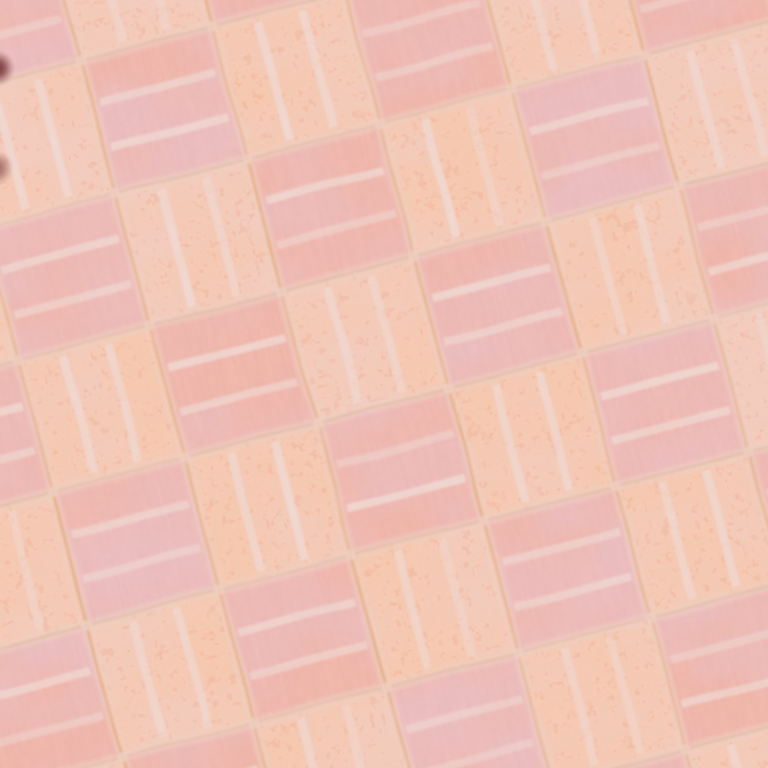
Reproduce this pattern procedurally as a three.js fragment shader.

```glsl
// A tilted basket-weave of square tiles: peach tiles with two upright pale
// stripes alternate with pink tiles with two level ones. The canvas is rotated
// into tile units; hashes and value noise vary planks, stripes, seams and wear.
varying vec2 vUv;

const float TILE = 0.178;                  // tile side, in canvas widths
const float ANGLE = 0.2574;                // tilt of the grid, in radians
const vec2 ANCHOR = vec2(0.4128, 0.4492);  // lower left corner of tile (0, 0)
const float SOFT = 0.018;                  // edge blur, in tile sides
const float STRIPE_HALF = 0.030;
const float STRIPE_REACH = 0.445;          // half length of a stripe
const float SEAM_HALF = 0.011;
const float WOBBLE = 0.022;

const vec3 PEACH_PALE = vec3(0.952, 0.800, 0.745);
const vec3 PEACH_WARM = vec3(0.962, 0.785, 0.690);
const vec3 PINK_COOL = vec3(0.922, 0.740, 0.745);
const vec3 PINK_WARM = vec3(0.938, 0.715, 0.670);
const vec3 STRIPE = vec3(0.940, 0.850, 0.825);
const vec3 FRINGE = vec3(0.935, 0.815, 0.765);
const vec3 SEAM_UPRIGHT = vec3(0.905, 0.690, 0.530);
const vec3 SEAM_LEVEL = vec3(0.890, 0.750, 0.670);
const vec3 STAIN = vec3(0.480, 0.230, 0.240);

float hash(vec2 p) {
  vec3 q = fract(p.xyx * 0.1031);
  q += dot(q, q.yzx + 33.33);
  return fract((q.x + q.y) * q.z);
}

float noise(vec2 p) {
  vec2 i = floor(p);
  vec2 f = fract(p);
  f = f * f * (3.0 - 2.0 * f);
  vec2 e = vec2(1.0, 0.0);
  return mix(mix(hash(i), hash(i + e.xy), f.x),
             mix(hash(i + e.yx), hash(i + e.xx), f.x), f.y);
}

// Coverage of a soft-edged band of the given half width.
float band(float d, float halfWidth) {
  return 1.0 - smoothstep(halfWidth - SOFT, halfWidth + SOFT, abs(d));
}

vec2 toTiles(vec2 uv) {
  float c = cos(ANGLE);
  float s = sin(ANGLE);
  vec2 d = (uv - ANCHOR) / TILE;
  return vec2(c * d.x + s * d.y, c * d.y - s * d.x);
}

vec3 tileColor(vec2 p) {
  vec2 cell = floor(p);
  vec2 f = p - cell;
  float pink = mod(cell.x + cell.y, 2.0);
  vec2 q = pink > 0.5 ? f.yx : f;          // x across the planks, y along

  // Three planks, each with its own tone, and a pale stripe on each joint
  float tone = hash(cell + 17.0);
  float stripes = 0.0;
  for (int i = 1; i <= 2; i++) {
    float k = float(i);
    float h = hash(cell * 3.0 + vec2(k * 7.0, 41.0));
    float d = q.x - k / 3.0;
    tone = mix(tone, h, 0.65 * smoothstep(-SOFT, SOFT, d));
    float fade = mix(0.60, 1.0, hash(cell + k * 23.0));
    fade *= 0.80 + 0.20 * noise(p * 5.0 + k * 9.0);
    stripes += fade * band(d, STRIPE_HALF) * band(q.y - 0.5, STRIPE_REACH);
  }

  // Soft clouds on every tile; specks on peach, faint ribs on pink
  float cloud = noise(p * vec2(2.5, 4.5) + 30.0) - 0.5;
  float blend = clamp(tone + 0.8 * cloud, 0.0, 1.0);
  float grain = noise(p * 24.0) * 0.6 + noise(p * 47.0) * 0.4;
  vec3 peach = mix(PEACH_PALE, PEACH_WARM, blend);
  peach -= vec3(0.015, 0.050, 0.060) * smoothstep(0.55, 0.90, grain);
  vec3 rose = mix(PINK_COOL, PINK_WARM, blend);
  rose += 0.012 * (noise(p * vec2(45.0, 3.0)) - 0.5);
  vec3 color = mix(peach, rose, pink) + 0.012 * (grain - 0.5);
  return mix(color, STRIPE, stripes * 0.92);
}

vec3 addSeams(vec3 color, vec2 p) {
  vec2 line = floor(p + 0.5);
  vec2 d = abs(p - line);
  vec2 cell = floor(p);
  float upright = mix(0.55, 1.0, hash(vec2(line.x, cell.y) + 61.0));
  float level = mix(0.60, 0.95, hash(vec2(cell.x, line.y) + 83.0));
  float wear = 0.75 + 0.25 * noise(p * 9.0);

  float fringe = 1.0 - smoothstep(0.015, 0.065, min(d.x, d.y));
  color = mix(color, FRINGE, 0.55 * fringe);
  color = mix(color, SEAM_LEVEL, level * wear * band(d.y, SEAM_HALF));
  color = mix(color, SEAM_UPRIGHT, upright * wear * band(d.x, SEAM_HALF));
  // Pale filler where seams cross
  return mix(color, FRINGE, 0.75 * (1.0 - smoothstep(0.020, 0.055, length(d))));
}

float spot(vec2 center, float radius) {
  return 1.0 - smoothstep(0.15 * radius, radius, length(vUv - center));
}

void main() {
  vec2 p = toTiles(vUv);
  p += WOBBLE * (vec2(noise(p * 2.3), noise(p * 2.3 + 50.0)) - 0.5);
  vec3 color = addSeams(tileColor(p), p);

  // Two dark stains on the left border
  color = mix(color, STAIN, 0.90 * spot(vec2(-0.004, 0.911), 0.026));
  color = mix(color, STAIN, 0.60 * spot(vec2(-0.006, 0.781), 0.026));
  gl_FragColor = vec4(color, 1.0);
}
```
